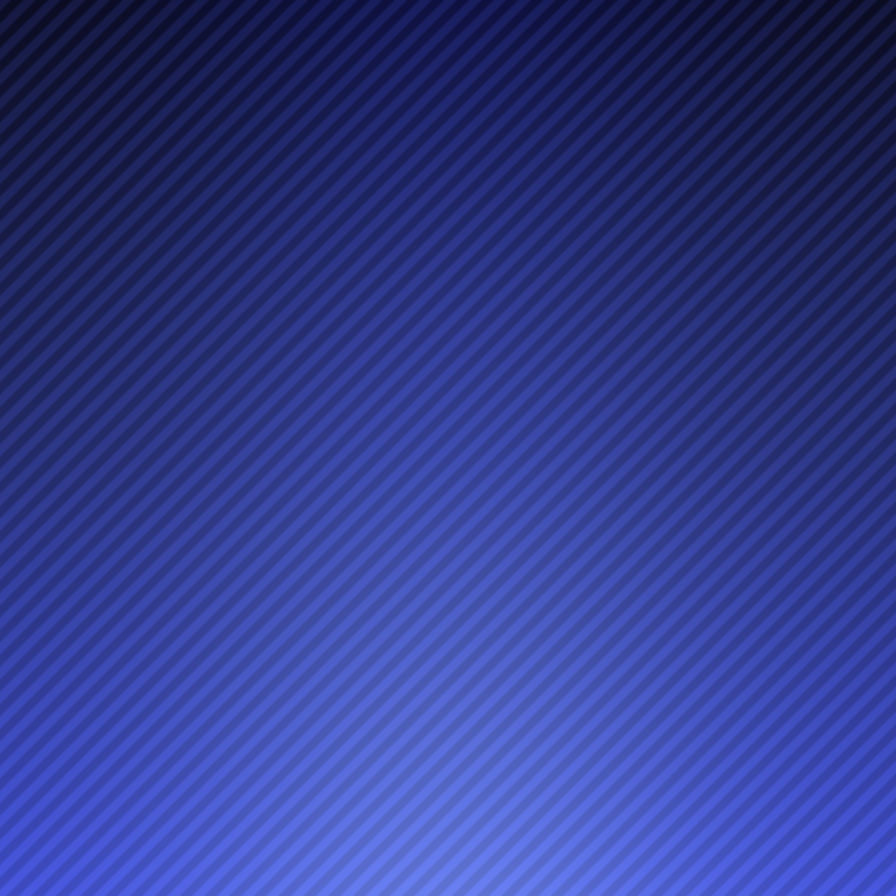
Give the GLSL for this background, as a Shadertoy shader.

```glsl
// Fine diagonal pinstripes over a deep blue backdrop.
// Two vertical colour ramps, one for the sides and one for the middle,
// are blended by a soft horizontal bell; the stripes are added on top.

#define STRIPES_ACROSS 36.2   // stripe periods along the canvas width
#define STRIPE_PHASE 0.0      // shift in periods
#define STRIPE_SOFTNESS 0.10  // edge softness in periods
#define STRIPE_TINT vec3(0.021, 0.026, 0.062)
#define BELL_WIDTH 0.30       // spread of the central column of light

// Three-stop ramp; height runs from 0 (bottom) to 1 (top).
vec3 ramp(vec3 bottom, vec3 middle, vec3 top, float height) {
    return height < 0.5 ? mix(bottom, middle, height * 2.0)
                        : mix(middle, top, height * 2.0 - 1.0);
}

// Soft stripe wave in -1..1, rising to the right.
float stripeWave(vec2 p) {
    float phase = (p.x - p.y) * STRIPES_ACROSS + STRIPE_PHASE;
    float triangle = abs(fract(phase) - 0.5);
    float blur = max(STRIPE_SOFTNESS, fwidth(p.x) * STRIPES_ACROSS);
    return 2.0 * smoothstep(0.25 - blur, 0.25 + blur, triangle) - 1.0;
}

void mainImage(out vec4 fragColor, in vec2 fragCoord) {
    vec2 uv = fragCoord / iResolution.xy;
    vec2 p = fragCoord / iResolution.y;

    // Vertical ramps
    vec3 sides = ramp(vec3(0.25, 0.305, 0.81), vec3(0.148, 0.182, 0.45),
                      vec3(0.06, 0.07, 0.185), uv.y);
    vec3 centre = ramp(vec3(0.39, 0.475, 0.89), vec3(0.222, 0.272, 0.63),
                       vec3(0.075, 0.09, 0.31), uv.y);

    // Central light
    float offset = (uv.x - 0.5) / BELL_WIDTH;
    float bell = exp(-offset * offset);
    vec3 color = mix(sides, centre, bell);

    // Stripes
    color += STRIPE_TINT * stripeWave(p);

    fragColor = vec4(clamp(color, 0.0, 1.0), 1.0);
}
```
